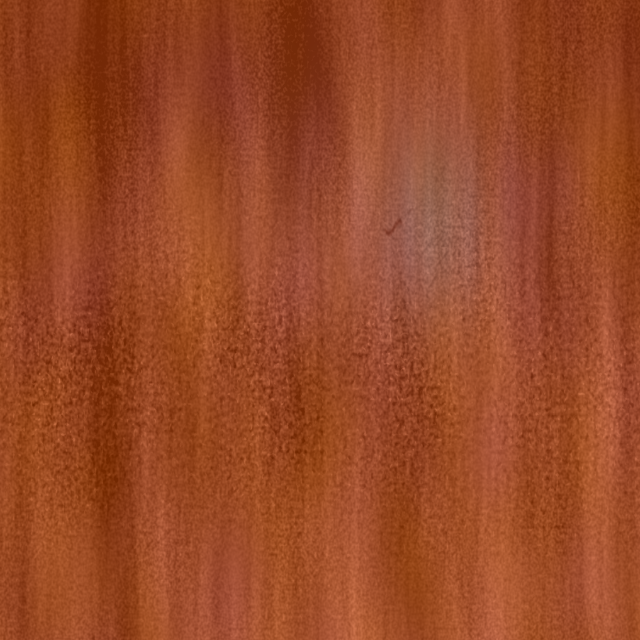
Give the GLSL for this texture, as a Shadertoy shader.

```glsl
// Polished reddish wood: soft vertical grain from stretched gradient noise,
// fine pores that are strongest below the middle, and a blurred pale
// reflection with one small scratch in the upper right.

vec2 gradientAt(ivec2 cell) {
    uint h = uint(cell.x + 4096) * 1597334677u ^ uint(cell.y + 4096) * 3812015801u;
    h = (h ^ (h >> 15)) * 2246822519u;
    h = (h ^ (h >> 13)) * 3266489917u;
    float angle = float((h ^ (h >> 16)) & 65535u) / 65536.0 * 6.28319;
    return vec2(cos(angle), sin(angle));
}

float gradientNoise(vec2 p) {
    vec2 base = floor(p), f = p - base;
    ivec2 c = ivec2(base);
    vec2 u = f * f * f * (f * (f * 6.0 - 15.0) + 10.0);
    float a = dot(gradientAt(c), f);
    float b = dot(gradientAt(c + ivec2(1, 0)), f - vec2(1, 0));
    float d = dot(gradientAt(c + ivec2(0, 1)), f - vec2(0, 1));
    float e = dot(gradientAt(c + ivec2(1, 1)), f - vec2(1, 1));
    return mix(mix(a, b, u.x), mix(d, e, u.x), u.y);
}

// Soft elliptical spot, 1 at its centre
float spot(vec2 p, vec2 centre, vec2 size) {
    vec2 d = (p - centre) / size;
    return exp(-dot(d, d));
}

float segmentDistance(vec2 p, vec2 a, vec2 b) {
    vec2 ab = b - a;
    return length(p - a - ab * clamp(dot(p - a, ab) / dot(ab, ab), 0.0, 1.0));
}

// Pale band along the grain
float band(float x, float centre, float width) {
    return exp(-pow((x - centre) / width, 2.0));
}

// Long vertical streaks, from wide bands to thin fibres
float woodGrain(vec2 p) {
    p.x += 0.016 * gradientNoise(p * vec2(3.0, 2.3) + 5.3);
    float grain = 0.22 * gradientNoise(p * vec2(8.3, 1.3) + vec2(3.4, 0.35));
    grain += 0.34 * gradientNoise(p * vec2(17.0, 2.3) + vec2(21.6, 7.4));
    grain += 0.25 * gradientNoise(p * vec2(41.0, 3.7) + vec2(8.2, 13.7));
    grain += 0.19 * gradientNoise(p * vec2(105.0, 7.0) + vec2(2.7, 31.1));
    grain += 0.24 * band(p.x, 0.095, 0.032) - 0.20 * band(p.x, 0.17, 0.04);
    grain += 0.24 * band(p.x, 0.565, 0.030) - 0.10 * band(p.x, 0.47, 0.06);
    grain += 0.20 * band(p.x, 0.775, 0.028) - 0.18 * band(p.x, 0.85, 0.04);
    grain += 0.28 * band(p.x, 0.945, 0.030) + 0.10 * band(p.x, 0.28, 0.04);
    return grain;
}

void mainImage(out vec4 fragColor, in vec2 fragCoord) {
    vec2 p = fragCoord / iResolution.xy;
    float grain = woodGrain(p);

    // Pores and fine mottling, slightly longer along the grain
    float poreZone = exp(-pow((p.y - 0.40) / 0.20, 2.0));
    float patches = 1.0 + 0.8 * gradientNoise(p * vec2(9.0, 6.0) + 27.7);
    float mottle = gradientNoise(p * vec2(165.0, 120.0) + 17.3);
    float fine = gradientNoise(p * vec2(263.0, 207.0) + 41.9);
    float clump = gradientNoise(p * vec2(88.0, 61.0) + 53.6);
    float pores = smoothstep(0.12, 0.45, gradientNoise(p * vec2(140.0, 93.0) + 63.1));
    float flecks = smoothstep(0.25, 0.55, gradientNoise(p * vec2(180.0, 127.0) + 90.7));
    float texture1 = (0.22 + 0.26 * poreZone) * mottle + 0.34 * fine;
    texture1 += (0.07 + 0.14 * poreZone) * clump;
    texture1 -= (0.06 + 0.20 * poreZone) * pores;
    texture1 += (0.13 + 0.22 * poreZone) * flecks;

    // Tone: paler toward the bottom, with broad cloudy patches
    float cloud = gradientNoise(p * vec2(4.1, 3.3) + vec2(11.2, 4.6));
    float tone = 0.54 - 0.36 * smoothstep(0.1, 1.0, p.y) + 1.0 * grain + 0.34 * cloud;
    tone -= 0.16 * spot(p, vec2(0.22, 0.48), vec2(0.28, 0.16));
    tone += texture1 * patches;

    vec3 darkWood = vec3(0.510, 0.205, 0.070);
    vec3 paleWood = vec3(0.735, 0.395, 0.245);
    vec3 color = mix(darkWood, paleWood, clamp(tone, -0.25, 1.3));

    // Drift between red brown and orange brown
    float warmth = gradientNoise(p * vec2(6.3, 3.4) + vec2(37.4, 19.8));
    warmth += 0.6 * gradientNoise(p * vec2(15.0, 6.0) + vec2(4.9, 58.2));
    warmth += 0.5 * spot(p, vec2(0.31, 0.35), vec2(0.09, 0.14));
    warmth += 0.5 * spot(p, vec2(0.0, 0.40), vec2(0.10, 0.18));
    color += vec3(-0.006, -0.002, -0.070) * warmth;

    // Reflection: rosy halo around a cool, streaky core
    float halo = spot(p, vec2(0.62, 0.68), vec2(0.29, 0.22));
    float core = spot(p, vec2(0.675, 0.645), vec2(0.080, 0.135));
    float streak = 1.0 + 0.5 * gradientNoise(p * vec2(34.0, 2.4) + 71.5);
    color += vec3(0.040, 0.055, 0.105) * halo * streak;
    color += vec3(-0.015, 0.080, 0.115) * core * streak;

    // Short bent scratch and a faint trailing nick, both soft
    vec2 bent = p + 0.004 * vec2(0.0, sin(p.x * 260.0));
    float scratch = segmentDistance(bent, vec2(0.605, 0.637), vec2(0.625, 0.651));
    float nick = segmentDistance(p, vec2(0.638, 0.668), vec2(0.644, 0.673));
    color -= vec3(0.11, 0.12, 0.12) * (1.0 - smoothstep(0.0, 0.007, scratch));
    color -= 0.06 * (1.0 - smoothstep(0.0, 0.004, nick));

    fragColor = vec4(clamp(color, 0.0, 1.0), 1.0);
}
```
